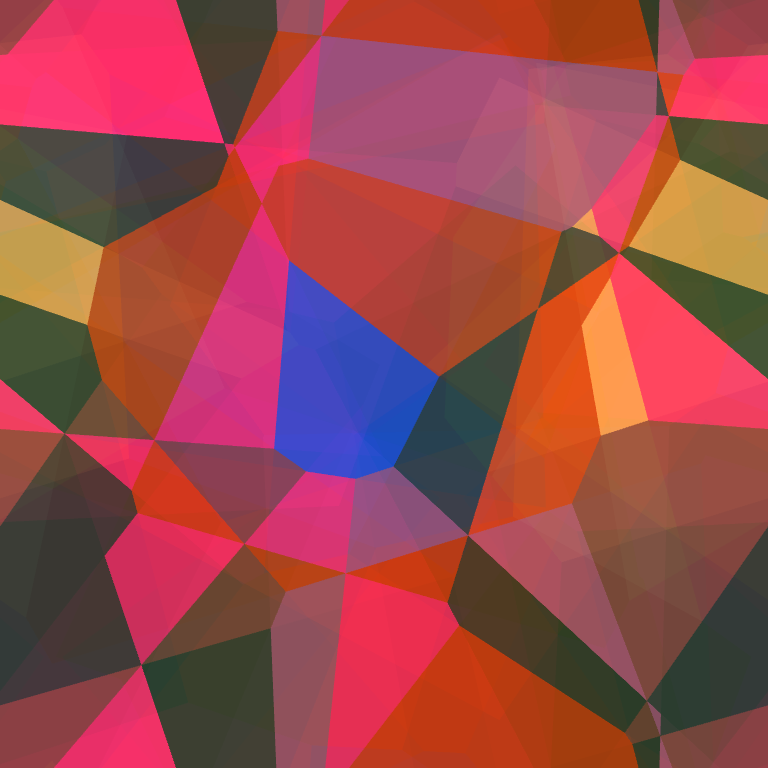
Give the GLSL for this background, as a Shadertoy shader.

```glsl
// Overlapping flat facets that cross in bow ties, like cut coloured paper.
// Scattered sites on a torus are sorted by distance; each rank gives one mosaic
// of straight-edged facets, the second-nearest leading and the rest as tints.

const int SITES = 10;
const int RANKS = 6;
const int SAMPLES = 4;                       // per pixel, for smooth edges
const float SCATTER = 0.22;                  // random shift of each site
const vec2 SPREAD = vec2(0.7549, 0.5698);    // even low-discrepancy steps
const vec2 ORIGIN = vec2(0.657, 0.87);       // point of the torus at lower left
const float RANK_WEIGHT[RANKS] = float[](0.0, 0.64, 0.15, 0.10, 0.07, 0.04);

// Colour of each site, beyond the usual range to make up for the tints;
// w pushes the site back so that its facets shrink.
const vec4 PINK   = vec4(1.11, 0.15, 0.47, 0.0);
const vec4 ORANGE = vec4(0.86, 0.24, -0.03, 0.0);
const vec4 DARK   = vec4(0.00, 0.23, 0.15, 0.0);
const vec4 BROWN  = vec4(0.43, 0.28, 0.20, 0.0);
const vec4 MAUVE  = vec4(0.65, 0.36, 0.51, 0.0);
const vec4 BLUE   = vec4(-0.10, 0.33, 1.03, 0.065);
const vec4 YELLOW = vec4(1.11, 0.83, 0.36, 0.075);
const vec4 SITE_COLOUR[SITES] = vec4[](
    PINK, PINK, DARK, ORANGE, ORANGE, DARK, YELLOW, MAUVE, BLUE, BROWN);

float hash(vec2 p) {
    return fract(sin(dot(p, vec2(127.1, 311.7))) * 43758.5453);
}

vec2 sitePosition(int i) {
    float n = float(i);
    vec2 jitter = vec2(hash(vec2(n, 1.0)), hash(vec2(n, 2.0))) - 0.5;
    return n * SPREAD + SCATTER * jitter;
}

vec3 facets(vec2 p, vec2 sites[SITES]) {
    // Keep the nearest sites in order, as (weighted squared distance, index).
    vec2 nearest[RANKS];
    for (int k = 0; k < RANKS; k++) nearest[k] = vec2(100.0, 0.0);

    for (int i = 0; i < SITES; i++) {
        vec2 offset = fract(p - sites[i] + 0.5) - 0.5;   // shortest way round
        vec2 candidate = vec2(dot(offset, offset) + SITE_COLOUR[i].w, float(i));
        if (candidate.x >= nearest[RANKS - 1].x) continue;
        for (int k = 0; k < RANKS; k++) {
            if (candidate.x < nearest[k].x) {
                vec2 displaced = nearest[k];
                nearest[k] = candidate;
                candidate = displaced;
            }
        }
    }

    // Lay the mosaics of all ranks over each other.
    vec3 colour = vec3(0.0);
    for (int k = 1; k < RANKS; k++)
        colour += RANK_WEIGHT[k] * SITE_COLOUR[int(nearest[k].y + 0.5)].rgb;
    return clamp(colour, 0.0, 1.0);
}

void mainImage(out vec4 fragColor, in vec2 fragCoord) {
    vec2 sites[SITES];
    for (int i = 0; i < SITES; i++) sites[i] = sitePosition(i);

    // Average a few samples spread evenly inside the pixel.
    vec3 sum = vec3(0.0);
    for (int s = 0; s < SAMPLES; s++) {
        float n = float(s) + 0.5;
        vec2 shift = vec2(n / float(SAMPLES), fract(n * 0.618)) - 0.5;
        sum += facets(ORIGIN + (fragCoord + shift) / iResolution.xy, sites);
    }
    fragColor = vec4(sum / float(SAMPLES), 1.0);
}
```
